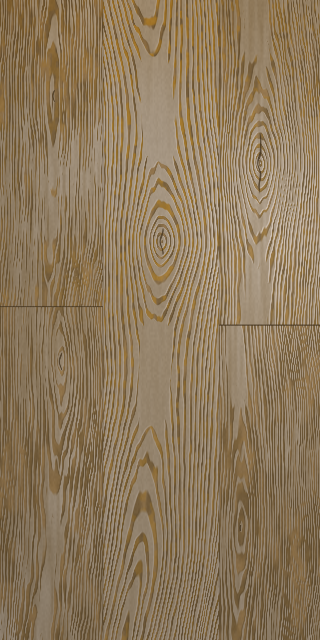
Reproduce this texture procedurally as a Shadertoy shader.

```glsl
// Embossed oak planks: pale paint over brown and gilded grain grooves.
// Each plank cuts a cone of growth rings whose depth varies around a knot;
// level lines of that field become grooves, lit from the side as a relief.

const vec3 PAINT     = vec3(0.630, 0.570, 0.495);
const vec3 PAINT_DIM = vec3(0.545, 0.470, 0.365);
const vec3 BROWN     = vec3(0.455, 0.365, 0.235);
const vec3 TAN       = vec3(0.560, 0.450, 0.300);
const vec3 GOLD      = vec3(0.640, 0.470, 0.160);
const vec3 SHINE     = vec3(0.800, 0.750, 0.710);
const vec3 CRACK     = vec3(0.260, 0.200, 0.120);

struct Plank {
    vec2 knot;      // centre of the rings
    float depth;    // how far the cut leaves the ring core
    float reach;    // length of the knot along the grain
    float density;  // rings per canvas width
    float cover;    // share of groove in each ring
    float wear;     // raggedness and gaps
    float gild;     // amount of gold
    float split;    // half length of the dark crack
};

float hash(vec2 p) {
    vec3 q = fract(vec3(p.xyx) * 0.1031);
    q += dot(q, q.yzx + 33.33);
    return fract((q.x + q.y) * q.z);
}

float noise(vec2 p) {
    vec2 i = floor(p), f = fract(p);
    f = f * f * (3.0 - 2.0 * f);
    float low  = mix(hash(i), hash(i + vec2(1, 0)), f.x);
    float high = mix(hash(i + vec2(0, 1)), hash(i + vec2(1, 1)), f.x);
    return mix(low, high, f.y);
}

// Signed noise around zero
float wobble(vec2 p) { return noise(p) - 0.5; }

// Ring radius in x, bareness of the core in y
vec2 ringField(vec2 p, Plank k) {
    vec2 d = p - k.knot;
    d.x += 0.07 * d.y * d.y + 0.018 * wobble(vec2(k.knot.x * 40.0, p.y * 4.0));
    d.x += 0.016 * wobble(p * vec2(9.0, 4.0));
    float away = abs(d.y);
    float fade = 1.0 - 0.85 * smoothstep(2.0 * k.reach, 8.5 * k.reach, away);
    float lift = (1.0 - exp(-away / k.reach)) * fade;
    float r = length(vec2(d.x, k.depth * lift));
    float steep = abs(d.x) / (r + 0.001);
    float bare = smoothstep(0.77, 0.88, lift) * (1.0 - smoothstep(0.35, 0.55, steep));
    r += (0.003 + 0.008 * k.wear) * wobble(p * vec2(85.0, 11.0));
    r += 0.002 * wobble(p * vec2(45.0, 30.0));
    return vec2(r, bare);
}

// 1 inside a groove, 0 on the painted ridge
float groove(vec2 p, Plank k, float pixel) {
    vec2 ring = ringField(p, k);
    float phase = ring.x * k.density * (1.0 + 1.2 * ring.x);
    phase += 0.9 * noise(vec2(ring.x * 40.0, k.knot.y * 17.0));
    float ridge = abs(fract(phase) - 0.5) * 2.0;
    float gaps = 1.3 * wobble(p * vec2(115.0, 14.0)) + 1.5 * wobble(p * vec2(13.0, 3.5));
    float width = k.cover + k.wear * gaps - 0.7 * ring.y;
    float soft = 0.05 + 0.32 * k.density * pixel;
    return 1.0 - smoothstep(width - soft, width + soft, ridge);
}

// Thin wandering split along the grain
float crack(vec2 d, float halfLength, float pixel) {
    float taper = 1.0 - abs(d.y) / halfLength;
    float path = abs(d.x + 0.018 * wobble(vec2(d.y * 28.0, 3.0)));
    float width = 0.0025 * taper * noise(d * vec2(60.0, 50.0));
    return (1.0 - smoothstep(width, width + pixel, path)) * smoothstep(0.0, 0.2, taper);
}

float seam(float d, float width, float pixel) {
    return 1.0 - smoothstep(width, width + pixel, abs(d));
}

Plank pickPlank(vec2 p, vec2 sides, vec2 ends) {
    if (p.x < sides.x) {
        if (p.y > ends.x) return Plank(vec2(0.17, 1.70), 0.05, 0.45, 90.0, 0.44, 0.55, 0.25, 0.02);
        return Plank(vec2(0.19, 0.87), 0.06, 0.24, 88.0, 0.42, 0.50, 0.12, 0.03);
    }
    if (p.x < sides.y) return Plank(vec2(0.505, 1.245), 0.11, 0.15, 62.0, 0.36, 0.08, 0.80, 0.045);
    if (p.y > ends.y) return Plank(vec2(0.81, 1.49), 0.09, 0.17, 86.0, 0.42, 0.30, 0.45, 0.10);
    return Plank(vec2(0.755, 0.35), 0.05, 0.22, 98.0, 0.48, 0.38, 0.15, 0.01);
}

void mainImage(out vec4 fragColor, in vec2 fragCoord) {
    float pixel = 2.0 / iResolution.y;
    vec2 p = fragCoord * pixel;
    vec2 sides = vec2(0.322, 0.685);
    vec2 ends = vec2(1.042, 0.984);
    Plank k = pickPlank(p, sides, ends);

    // Relief and its lit rims
    float g = groove(p, k, pixel);
    float slope = groove(p + vec2(0.0035, -0.0015), k, pixel) - g;
    vec2 toLamp = (p - vec2(0.86, 1.26)) * vec2(4.0, 2.6);
    float gloss = exp(-dot(toLamp, toLamp));

    // Paint, worn thinner in streaks and on the outer planks
    float middle = step(sides.x, p.x) * step(p.x, sides.y);
    float thin = 0.52 - 0.28 * middle + 0.9 * wobble(p * vec2(4.0, 2.0));
    thin += (0.8 - 0.5 * middle) * wobble(p * vec2(110.0, 7.0)) - 0.4 * gloss;
    vec3 color = mix(PAINT, PAINT_DIM, clamp(thin, 0.0, 1.0));

    // Groove floor with gold glints
    float upper = smoothstep(0.2, 1.9, p.y);
    float glint = k.gild * (0.45 + 0.65 * upper) * smoothstep(0.3, 0.65, noise(p * vec2(95.0, 45.0)));
    vec3 bed = mix(BROWN, TAN, smoothstep(0.25, 0.85, noise(p * vec2(60.0, 14.0))));
    color = mix(color, mix(bed, GOLD, clamp(glint, 0.0, 1.0)), g);

    // Side light
    color = mix(color, SHINE, clamp(slope, 0.0, 1.0) * (0.12 + 0.16 * middle + 0.55 * gloss));
    color *= 1.0 - 0.12 * clamp(-slope, 0.0, 1.0);
    color += 0.05 * gloss;

    // Cracks, plank joints and fine grain
    color = mix(color, CRACK, 0.8 * crack(p - k.knot, k.split, pixel));
    float upright = max(seam(p.x - sides.x, 0.0005, pixel), seam(p.x - sides.y, 0.0005, pixel));
    float across = p.x < sides.x ? seam(p.y - ends.x, 0.0005, pixel) : seam(p.y - ends.y, 0.0005, pixel);
    color = mix(color, CRACK, max(0.25 * upright, 0.7 * across * (1.0 - middle)));
    color += 0.03 * wobble(p * vec2(240.0, 120.0));

    // Broad falloff toward the outer and lower edges, warmer at the top left
    color *= 0.92 + 0.10 * smoothstep(0.0, 1.0, p.y) - 0.05 * smoothstep(0.3, 0.0, p.x);
    color *= mix(vec3(1.0), vec3(0.98, 0.94, 0.86), smoothstep(1.5, 2.0, p.y) * (1.0 - 0.6 * p.x));
    fragColor = vec4(clamp(color, 0.0, 1.0), 1.0);
}
```
